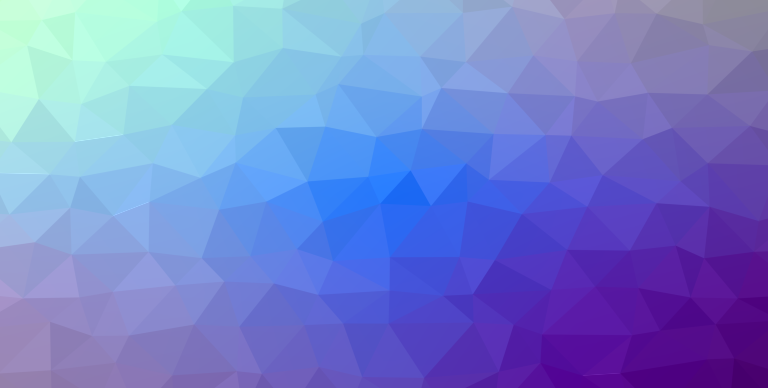
Reproduce this background procedurally as a Shadertoy shader.

```glsl
// Low-poly backdrop: translucent triangular facets over a mint, blue and violet colour mesh.

#define CELL vec2(0.135, 0.101)  // facet grid spacing, in canvas heights
#define GRID_SHIFT vec2(0.2, 0.5) // grid offset, in cells
#define JITTER vec2(0.75, 0.52)  // vertex scatter, as a fraction of a cell
#define FLATNESS 0.85            // 0 = smooth gradient, 1 = flat facets
#define TINT 0.058               // brightness variation between facets
#define HAIRLINE_SHARE 0.015     // fraction of facets with a lit edge
#define HAIRLINE_WIDTH 0.0022    // width of a lit edge, in canvas heights
#define HAIRLINE_GLOW 0.10       // strength of a lit edge

float hash(vec2 p) {
    vec3 q = fract(vec3(p.xyx) * 0.1031);
    q += dot(q, q.yzx + 33.33);
    return fract((q.x + q.y) * q.z);
}

// Five evenly spaced colours, joined linearly
vec3 ramp(float t, vec3 a, vec3 b, vec3 c, vec3 d, vec3 e) {
    t = clamp(t, 0.0, 1.0) * 4.0;
    vec3 color = mix(a, b, min(t, 1.0));
    color = mix(color, c, clamp(t - 1.0, 0.0, 1.0));
    color = mix(color, d, clamp(t - 2.0, 0.0, 1.0));
    return mix(color, e, clamp(t - 3.0, 0.0, 1.0));
}

// Colour mesh: horizontal ramps blended from bottom to top
vec3 colorField(vec2 uv) {
    vec3 bottom = ramp(uv.x, vec3(0.58, 0.50, 0.66), vec3(0.51, 0.43, 0.71),
        vec3(0.35, 0.28, 0.71), vec3(0.34, 0.01, 0.59), vec3(0.28, 0.00, 0.42));
    vec3 lower = ramp(uv.x, vec3(0.64, 0.57, 0.79), vec3(0.52, 0.56, 0.84),
        vec3(0.28, 0.35, 0.87), vec3(0.34, 0.12, 0.67), vec3(0.34, 0.04, 0.54));
    vec3 middle = ramp(uv.x, vec3(0.59, 0.78, 0.91), vec3(0.48, 0.68, 0.94),
        vec3(0.10, 0.45, 1.00), vec3(0.33, 0.32, 0.84), vec3(0.37, 0.23, 0.65));
    vec3 upper = ramp(uv.x, vec3(0.73, 0.98, 0.87), vec3(0.59, 0.87, 0.91),
        vec3(0.46, 0.68, 0.95), vec3(0.52, 0.50, 0.79), vec3(0.46, 0.41, 0.65));
    vec3 top = ramp(uv.x, vec3(0.80, 1.05, 0.85), vec3(0.67, 1.00, 0.88),
        vec3(0.56, 0.76, 0.89), vec3(0.63, 0.59, 0.75), vec3(0.54, 0.54, 0.57));
    return ramp(uv.y, bottom, lower, middle, upper, top);
}

// Scattered vertex of a grid with alternate rows staggered
vec2 vertex(vec2 id) {
    vec2 scatter = vec2(hash(id + 17.0), hash(id + 61.0)) - 0.5;
    vec2 stagger = vec2(0.5 * mod(id.y, 2.0), 0.0);
    return (id + GRID_SHIFT + stagger + JITTER * scatter) * CELL;
}

// Signed distance from the line through a and b
float lineDistance(vec2 p, vec2 a, vec2 b) {
    vec2 along = normalize(b - a), offset = p - a;
    return along.x * offset.y - along.y * offset.x;
}

// Add one facet: rgb holds weighted colour, alpha holds coverage
void addFacet(inout vec4 total, vec2 p, vec2 a, vec2 b, vec2 c, float seed) {
    float winding = sign(lineDistance(c, a, b));
    float firstEdge = winding * lineDistance(p, a, b);
    float inside = min(firstEdge, winding * min(lineDistance(p, b, c), lineDistance(p, c, a)));
    float pixel = 1.0 / iResolution.y;
    float coverage = smoothstep(-0.7 * pixel, 0.7 * pixel, inside);
    if (coverage <= 0.0) return;

    vec2 canvas = vec2(iResolution.x / iResolution.y, 1.0);
    vec3 color = mix(colorField(p / canvas), colorField((a + b + c) / 3.0 / canvas), FLATNESS);
    color += TINT * (seed - 0.5);
    float lit = step(1.0 - HAIRLINE_SHARE, seed);
    color += lit * HAIRLINE_GLOW * (1.0 - smoothstep(0.0, HAIRLINE_WIDTH, abs(firstEdge)));
    total += vec4(color, 1.0) * coverage;
}

void mainImage(out vec4 fragColor, in vec2 fragCoord) {
    vec2 p = fragCoord / iResolution.y;
    vec2 home = floor(p / CELL - GRID_SHIFT);
    vec4 total = vec4(0.0);

    // Split each nearby quad along its shorter diagonal
    for (int row = -1; row <= 1; row++) {
        for (int column = -2; column <= 1; column++) {
            vec2 id = home + vec2(column, row);
            vec2 a = vertex(id), b = vertex(id + vec2(1.0, 0.0));
            vec2 c = vertex(id + vec2(1.0, 1.0)), d = vertex(id + vec2(0.0, 1.0));
            float seedA = hash(id + 131.0), seedB = hash(id + 257.0);
            if (distance(a, c) < distance(b, d)) {
                addFacet(total, p, a, b, c, seedA);
                addFacet(total, p, a, c, d, seedB);
            } else {
                addFacet(total, p, a, b, d, seedA);
                addFacet(total, p, b, c, d, seedB);
            }
        }
    }

    vec3 smoothColor = colorField(fragCoord / iResolution.xy);
    vec3 color = total.a > 0.001 ? total.rgb / total.a : smoothColor;
    fragColor = vec4(clamp(color, 0.0, 1.0), 1.0);
}
```
